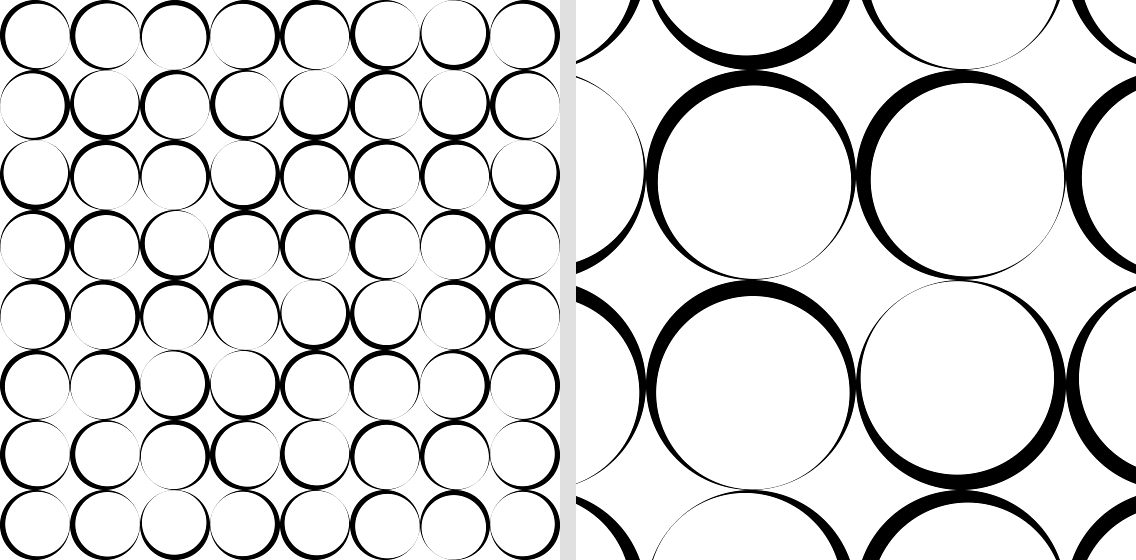
Left, the full canvas; right, a detail of the centre.
This pattern is drawn by a three.js fragment shader. Its source:

```glsl
// An 8 by 8 grid of touching black rings on white, each swelling on one side.
// A ring is a disc filling its cell minus a smaller, shifted disc; a hash of
// the cell picks its heavy side, and border cells mirror to meet when tiled.

varying vec2 vUv;

const float CELLS = 8.0;
const float OUTER_RADIUS = 0.5;    // in cell widths
const float INNER_RADIUS = 0.4605;
const float INNER_SHIFT = 0.038;   // leaves a hairline on the thin side
const float ANGLE_SPREAD = 1.25;   // radians around each diagonal
const float QUARTER_TURN = 1.570796;
const float EDGE_SOFTNESS = 0.85;  // in screen samples
const vec3 PAPER = vec3(1.0);
const vec3 INK = vec3(0.0);

float hash(vec2 p) {
  return fract(sin(dot(p, vec2(127.1, 311.7))) * 43758.5453);
}

// Share of a soft-edged disc at p
float discCoverage(vec2 p, float radius, float softness) {
  return clamp(0.5 - (length(p) - radius) / softness, 0.0, 1.0);
}

// Direction of the heavy side: a random diagonal with a wide random turn
vec2 randomDirection(vec2 cell) {
  float quadrant = floor(4.0 * hash(cell + 3.7));
  float turn = (hash(cell + 19.3) - 0.5) * ANGLE_SPREAD;
  float angle = (quadrant + 0.5) * QUARTER_TURN + turn;
  return vec2(cos(angle), sin(angle));
}

// The last column and row mirror the first, so line weights agree at the wrap
vec2 heavySide(vec2 cell) {
  vec2 isLast = step(CELLS - 1.5, cell);
  return randomDirection(cell * (1.0 - isLast)) * (1.0 - 2.0 * isLast);
}

float ringCoverage(vec2 p, vec2 heavy, float softness) {
  float outer = discCoverage(p, OUTER_RADIUS, softness);
  float inner = discCoverage(p + heavy * INNER_SHIFT, INNER_RADIUS, softness);
  return clamp(outer - inner, 0.0, 1.0);
}

void main() {
  vec2 grid = vUv * CELLS;
  float softness = max(fwidth(grid.x), fwidth(grid.y)) * EDGE_SOFTNESS;
  vec2 cell = mod(floor(grid), CELLS);
  vec2 local = fract(grid) - 0.5;

  float ink = ringCoverage(local, heavySide(cell), softness);
  gl_FragColor = vec4(mix(PAPER, INK, ink), 1.0);
}
```
